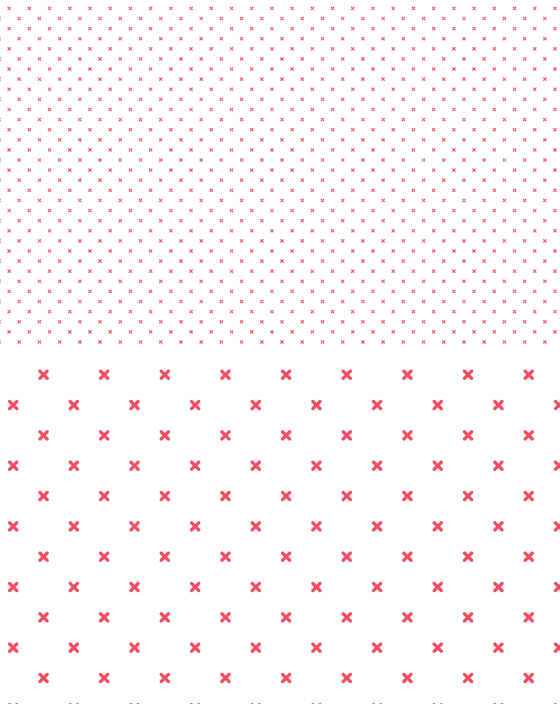
Top: the whole. Bottom: its middle third, enlarged.
This pattern is drawn by a WebGL 2 fragment shader. Its source:

```glsl
#version 300 es
precision highp float;

uniform vec2 u_resolution;
out vec4 fragColor;

// Signed distance to a diagonal cross with rounded arms
float crossDistance(vec2 p, float reach, float radius) {
    vec2 q = abs(p);
    float along = clamp(0.5 * (q.x + q.y), 0.0, reach);
    return length(q - along) - radius;
}

// Offset from the nearest point of a unit grid
vec2 nearestCell(vec2 p) {
    return fract(p + 0.5) - 0.5;
}

void main() {
    // Repeat units, measured from the upper left corner
    float repeatsAcross = 27.7;
    vec2 fromTop = vec2(gl_FragCoord.x, u_resolution.y - gl_FragCoord.y);
    vec2 p = fromTop / u_resolution.x * repeatsAcross - vec2(0.451, 0.415);
    float pixel = repeatsAcross / u_resolution.x;

    // Two grids, half a step apart, form the staggered rows
    float d = 1.0;
    for (int i = 0; i < 2; i++) {
        vec2 cell = nearestCell(p - 0.5 * float(i));
        d = min(d, crossDistance(cell, 0.059, 0.027));
    }

    // Ink over paper with soft edges
    vec3 paper = vec3(1.0);
    vec3 ink = vec3(0.95, 0.30, 0.38);
    float coverage = clamp(0.5 - d / pixel, 0.0, 1.0);
    fragColor = vec4(mix(paper, ink, coverage), 1.0);
}
```
